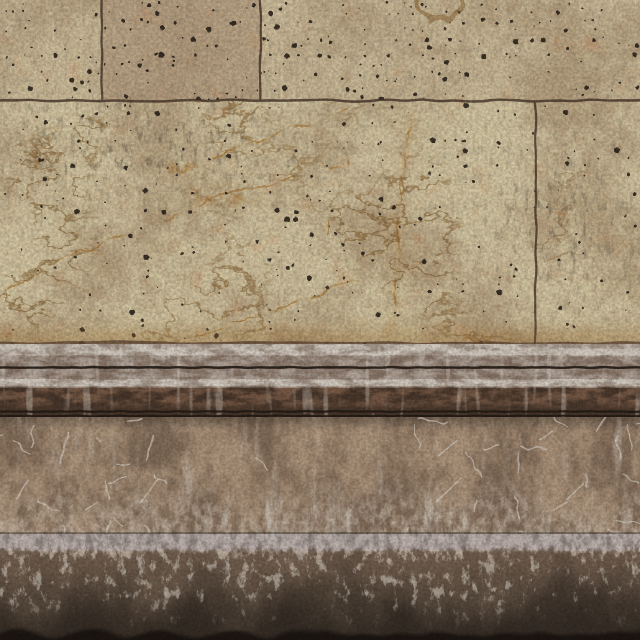
A WebGL 1 fragment shader for this texture:

```glsl
precision highp float;
uniform vec2 u_resolution;

#define COURSE 0.843
#define LEDGE 0.463
#define PANEL 0.349
#define PLINTH 0.139
#define SOFT 0.0014
#define GRAIN 0.16
#define LIME vec3(0.77, 0.74, 0.7)
#define SOOT vec3(0.12, 0.09, 0.07)
#define OCHRE vec3(0.6, 0.42, 0.19)

vec2 hash(vec2 p) {
  vec3 q = fract(p.xyx * vec3(0.1031, 0.103, 0.0973));
  q += dot(q, q.yzx + 33.33);
  return fract((q.xx + q.yz) * q.zy);
}

float corner(vec2 cell, vec2 d) {
  float a = 6.2832 * hash(cell).x;
  return dot(vec2(cos(a), sin(a)), d);
}

float noise(vec2 p) {
  vec2 i = floor(p), f = fract(p), e = vec2(1, 0);
  vec2 w = f * f * (3.0 - 2.0 * f);
  return mix(mix(corner(i, f), corner(i + e, f - e), w.x),
    mix(corner(i + e.yx, f - e.yx), corner(i + 1.0, f - 1.0), w.x), w.y);
}

float fbm(vec2 p) {
  float sum = 0.0, amp = 0.6;
  for (int i = 0; i < 5; i++) {
    sum += amp * noise(p);
    p = mat2(1.6, 1.2, -1.2, 1.6) * p + 7.3;
    amp *= 0.55;
  }
  return sum;
}

float segment(vec2 p, vec4 s) {
  vec2 a = p - s.xy, d = s.zw - s.xy;
  return length(a - d * clamp(dot(a, d) / dot(d, d), 0.0, 1.0));
}

float line(float d, float width) {
  return smoothstep(width + SOFT, width - SOFT * 0.5, abs(d));
}

float band(float y, float lo, float hi) {
  return line(y - 0.5 * (lo + hi), 0.5 * (hi - lo));
}

float blob(vec2 p, vec4 s) {
  p = (p - s.xy) / s.zw;
  return exp(-dot(p, p));
}

float pits(vec2 p, float scale, float density) {
  vec2 cell = floor(p * scale), k = hash(cell + 71.0);
  vec2 d = (fract(p * scale) - 0.25 - 0.5 * hash(cell)) / scale;
  float r = mix(0.0007, 0.0042, k.y * k.y * k.y);
  return step(k.x, density) * line(length(d) + 0.002 * noise(p * 260.0), r);
}

float scratches(vec2 p, float density) {
  float mark = 0.0;
  for (int i = 0; i < 3; i++) {
    vec2 q = p * 15.0 + float(i) * 5.37;
    vec2 h = hash(floor(q)), k = hash(floor(q) + 43.0);
    vec2 arm = vec2(cos(3.14 * h.x), sin(3.14 * h.x)) * mix(0.12, 0.4, h.y);
    float d = segment(fract(q) - 0.5 + 0.09 * noise(p * 60.0), vec4(-arm, arm));
    mark = max(mark, step(k.x, density) * line(d / 15.0, 0.0008));
  }
  return mark;
}

vec3 wall(vec2 p) {
  float upper = step(COURSE, p.y), tone = fbm(p * 6.0) + 0.5 * fbm(p * 45.0);
  vec3 col = mix(vec3(0.65, 0.57, 0.45), vec3(0.76, 0.71, 0.58), smoothstep(-0.5, 0.3, tone));
  col = mix(col, vec3(0.64, 0.55, 0.45), upper * (0.18 + 0.5 * band(p.x, 0.16, 0.407)));
  col = mix(col, vec3(0.72, 0.5, 0.34), 0.3 * smoothstep(0.15, 0.5, fbm(p * 22.0)));
  // grey weathering
  float stain = blob(p, vec4(0.22, 0.77, 0.22, 0.07)) + blob(p, vec4(0.88, 0.65, 0.11, 0.1));
  stain = (0.15 + 0.5 * stain) * smoothstep(0.0, 0.4, fbm(p * vec2(110, 45)));
  col = mix(col, vec3(0.43, 0.39, 0.32), stain);
  // ochre veins
  vec2 q = p + 0.018 * vec2(fbm(p * 18.0), fbm(p * 18.0 + 31.0));
  float d = segment(q, vec4(0, 0.54, 0.13, 0.61));
  d = min(d, segment(q, vec4(0.13, 0.61, 0.35, 0.695)));
  d = min(d, segment(q, vec4(0.35, 0.695, 0.53, 0.74)));
  d = min(d, segment(q, vec4(0.33, 0.755, 0.54, 0.83)));
  d = min(d, segment(q, vec4(0.545, 0.755, 0.51, 0.63)));
  d = min(d, segment(q, vec4(0.3, 0.47, 0.58, 0.57)));
  float upright = segment(q, vec4(0.636, 0.82, 0.612, 0.47));
  float vein = smoothstep(-0.25, 0.15, noise(p * 35.0)) * line(min(d, upright), 0.0011);
  float patches = blob(p, vec4(0.345, 0.695, 0.05, 0.013)) + blob(p, vec4(0.285, 0.735, 0.025, 0.012));
  vein = max(vein, patches * smoothstep(-0.1, 0.2, fbm(p * 55.0)));
  col = mix(col, OCHRE, 0.7 * max(vein, 0.3 * exp(-upright * 130.0)));
  // hairline cracks
  float crack = line(fbm(p * vec2(13, 21) + 3.0) * 0.04, 0.0008);
  crack *= (1.0 - upper) * smoothstep(-0.1, 0.25, noise(p * 7.0));
  col = mix(col, OCHRE * 0.75, 0.55 * crack);
  // pits and worn ring
  float holes = max(pits(p, 38.0, 0.15 + 0.2 * upper), pits(p, 75.0, 0.08 + 0.08 * upper));
  col = mix(col, SOOT, 0.85 * holes);
  float ring = length(p - vec2(0.687, 1.005)) - 0.036 + 0.012 * noise(p * 50.0);
  col = mix(col, OCHRE * 0.8, 0.5 * line(ring, 0.004));
  // block joints
  float wob = 0.003 * noise(p * 28.0);
  float side = mix(p.x - 0.837, abs(p.x - 0.283) - 0.124, upper);
  float joint = max(line(p.y - COURSE + wob, 0.0016), line(side + wob, 0.0014));
  col = mix(col, SOOT * 2.0, 0.8 * joint);
  return mix(col, OCHRE * 0.9, 0.35 * smoothstep(0.51, LEDGE, p.y));
}

vec3 moulding(vec2 p) {
  float y = p.y + 0.0015 * noise(p * 45.0);
  float wear = smoothstep(-0.3, 0.3, fbm(p * vec2(28, 75)));
  vec3 col = mix(vec3(0.48, 0.41, 0.36), vec3(0.64, 0.59, 0.55), wear);
  float lips = band(y, 0.445, 0.462) + band(y, 0.397, 0.407);
  col = mix(col, LIME, lips * (0.35 + 0.65 * wear));
  vec3 cove = SOOT * mix(2.1, 3.6, wear * smoothstep(0.355, 0.375, y));
  col = mix(col, cove, band(y, 0.34, 0.394));
  col = mix(col, LIME, 0.4 * smoothstep(0.18, 0.45, noise(p * vec2(95, 12))));
  float groove = max(line(y - 0.4258, 0.0016), line(abs(y - 0.3535) - 0.0035, 0.0013));
  return mix(col, SOOT, 0.9 * groove);
}

vec3 base(vec2 p) {
  float mottle = fbm(p * vec2(12, 8)), fine = fbm(p * vec2(75, 48));
  float tone = smoothstep(-0.45, 0.4, mottle + 0.5 * fine), rise = p.y / PLINTH;
  vec3 col = mix(vec3(0.46, 0.38, 0.31), vec3(0.63, 0.54, 0.45), tone);
  col *= 1.0 - 0.25 * smoothstep(0.325, PANEL, p.y);
  // lime runs and scratches
  float runs = fbm(p * vec2(48, 8)) + 0.35 * blob(p, vec4(0.29, 0.28, 0.015, 0.07));
  float splash = smoothstep(0.25, 0.16, p.y + 0.1 * mottle) * smoothstep(-0.3, 0.35, fine);
  col = mix(col, LIME, 0.4 * smoothstep(0.05, 0.5, runs) + 0.45 * splash);
  float sides = smoothstep(0.15, 0.4, abs(p.x - 0.5));
  col = mix(col, LIME, 0.7 * scratches(p, 0.1 + 0.4 * sides));
  // pale sill
  vec3 sill = vec3(0.69, 0.65, 0.64) * mix(0.74, 1.0, smoothstep(-0.4, 0.2, fine));
  col = mix(col, sill, 0.85 * band(p.y, PLINTH, 0.166));
  col *= 1.0 - 0.35 * line(p.y - 0.167, 0.001);
  // dark plinth with flaking lime
  vec3 stone = vec3(0.42, 0.35, 0.29) * mix(0.45, 1.0, smoothstep(0.0, 1.1, rise + 0.6 * mottle));
  float flakes = smoothstep(0.27, 0.57, fine + 0.4 * mottle + 0.3 * rise);
  stone = mix(stone, LIME, 0.6 * flakes * smoothstep(0.05, 0.55, rise));
  col = mix(stone, col, smoothstep(-0.006, 0.006, p.y - PLINTH + 0.015 * fine));
  float grime = 0.009 + 0.015 * noise(p * 18.0);
  return mix(col, SOOT * 0.7, 0.85 * smoothstep(0.006, -0.004, p.y - grime));
}

void main() {
  vec2 p = gl_FragCoord.xy / u_resolution;
  vec3 col = p.y > LEDGE ? wall(p) : p.y > PANEL ? moulding(p) : base(p);
  float ragged = 0.003 + 0.004 * noise(p * 16.0);
  col = mix(col, SOOT * 2.8, 0.8 * band(p.y, LEDGE, LEDGE + ragged));
  col *= 1.0 + GRAIN * (noise(p * 210.0) + 0.7 * noise(p * 390.0));
  gl_FragColor = vec4(col, 1);
}
```
